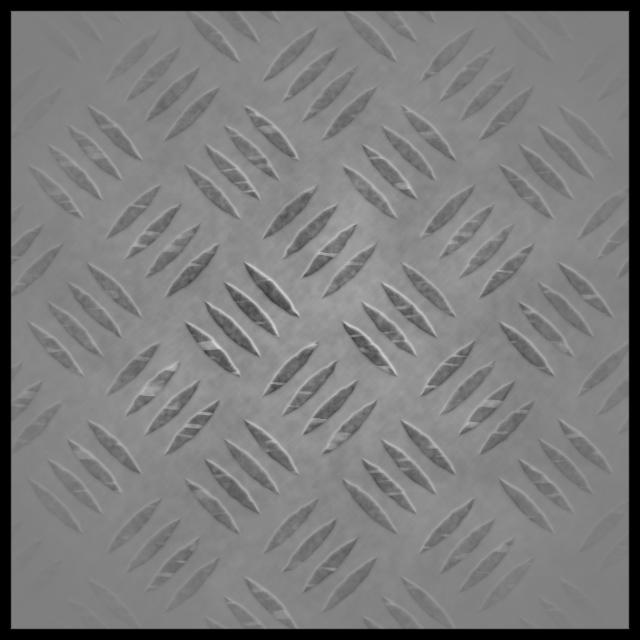
Give the GLSL for this texture, as a WebGL 1 fragment shader.

```glsl
precision highp float;
// Worn diamond-plate steel inside a black frame: groups of four raised lens-shaped
// bars, alternating between the two diagonals on a square lattice. Rim light, scuffs
// and metal grain form the relief, which fades to plain grey away from the centre.
uniform vec2 u_resolution;

#define PERIOD 0.2455
#define LATTICE_CENTER vec2(0.3776, 0.5)
#define BAR_HALF_LENGTH 0.0610
#define BAR_HALF_WIDTH 0.0108
#define RIM_WIDTH 0.0032
#define FRAME_WIDTH 0.0172
#define BAR_SHADE 0.170
#define GRAIN 0.13
#define FADE_RATE 4.8
#define BASE_GREY 0.497

float hash(vec2 p) {
    vec3 q = fract(p.xyx * vec3(0.1031, 0.1030, 0.0973));
    q += dot(q, q.yzx + 33.33);
    return fract((q.x + q.y) * q.z);
}

float noise(vec2 p) {
    vec2 cell = floor(p);
    vec2 f = fract(p);
    f = f * f * (3.0 - 2.0 * f);
    float low = mix(hash(cell), hash(cell + vec2(1.0, 0.0)), f.x);
    float high = mix(hash(cell + vec2(0.0, 1.0)), hash(cell + 1.0), f.x);
    return mix(low, high, f.y);
}

float fbm(vec2 p) {
    float sum = 0.0;
    float weight = 0.5;
    for (int i = 0; i < 4; i++) {
        sum += weight * noise(p);
        p = p * 2.03 + 17.1;
        weight *= 0.5;
    }
    return sum / 0.9375;
}

// Brightness added by one family of bars; slant is +1 for falling, -1 for rising bars
float barRelief(vec2 p, float slant, float soft) {
    vec2 lattice = p / PERIOD + 0.5;
    vec2 group = floor(lattice);
    vec2 local = (fract(lattice) - 0.5) * PERIOD;

    // Rotate so that x runs along the bars and y across them, towards the light
    vec2 q = vec2(local.x - slant * local.y, slant * local.x + local.y) * 0.70711;
    float spacing = PERIOD * 0.17678;
    float index = clamp(floor(q.y / spacing), -2.0, 1.0);
    q.y -= (index + 0.5) * spacing;

    // Each bar has its own seed, slight wobble and degree of wear
    vec2 seed = group * 7.0 + vec2(index * 3.0 + 60.0, slant * 23.0 + 90.0);
    float wear = hash(seed);
    q.y += (noise(vec2(q.x * 90.0, 0.0) + seed * 5.3) - 0.5) * 0.002;

    // Lens outline
    float along = q.x / BAR_HALF_LENGTH;
    float edge = abs(q.y) - BAR_HALF_WIDTH * (1.0 - along * along);
    float body = 1.0 - smoothstep(-soft, soft, edge);
    float tip = 1.0 - smoothstep(0.85, 1.08, abs(along));
    float rim = exp(-edge * edge / (RIM_WIDTH * RIM_WIDTH)) * tip;

    // Uneven face with slanted bright scuffs
    float mottling = fbm(q * 130.0 + seed * 3.7) - 0.5;
    vec2 scuffUv = vec2(q.x * 105.0 - slant * q.y * 85.0, q.y * 28.0);
    float scuff = smoothstep(0.68, 0.92, noise(scuffUv + seed * 9.1));
    float face = -BAR_SHADE * (0.8 + 0.4 * wear) + 0.22 * mottling;
    face += scuff * (0.10 + 0.16 * wear);

    // Bright upper rim, dark lower rim; falling bars face the light more directly
    float side = clamp(q.y / 0.003, -1.0, 1.0);
    float lit = mix(0.13, 0.22, 0.5 + 0.5 * slant);
    float rimLight = max(side, 0.0) * lit + min(side, 0.0) * 0.08;
    return body * face + rim * rimLight * (0.75 + 0.5 * wear);
}

// Broad stains, fine grain and faint diagonal brushing
float metalSurface(vec2 p) {
    float stains = fbm(p * 11.0 + 3.0) - 0.5;
    float grain = fbm(p * 75.0 + 41.0) - 0.5;
    vec2 brushed = vec2(p.x + p.y, (p.y - p.x) * 5.0);
    float brushing = noise(brushed * 38.0 + 80.0) - 0.5;
    return GRAIN * (stains + 0.75 * grain) + 0.022 * brushing;
}

void main() {
    vec2 uv = gl_FragCoord.xy / u_resolution;
    float pixel = 1.0 / min(u_resolution.x, u_resolution.y);
    float soft = max(0.0018, pixel);

    // Relief of the plate
    vec2 p = uv - LATTICE_CENTER;
    float relief = barRelief(p, 1.0, soft);
    relief += barRelief(p - 0.5 * PERIOD, -1.0, soft);
    relief += metalSurface(uv);

    // Soft central glow and fading contrast
    vec2 fromCenter = uv - 0.5;
    float r2 = dot(fromCenter, fromCenter);
    float fade = exp(-FADE_RATE * r2) * (1.0 - smoothstep(0.42, 0.70, sqrt(r2)));
    float glow = 0.065 + 0.055 * exp(-r2 * 45.0);
    float grey = BASE_GREY + (relief + glow) * fade;

    // Black frame
    vec2 inset = min(uv, 1.0 - uv) - FRAME_WIDTH;
    float plate = smoothstep(-pixel, pixel, min(inset.x, inset.y));
    gl_FragColor = vec4(vec3(clamp(grey, 0.0, 1.0) * plate), 1.0);
}
```
